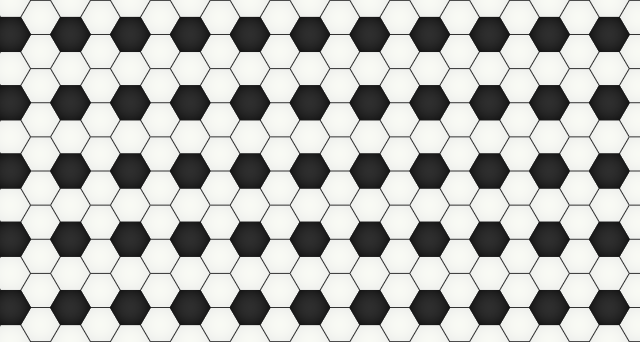
Write a WebGL 2 fragment shader that draws this pattern.

```glsl
#version 300 es
precision highp float;
// Honeycomb of flat-topped tiles with thin dark joints; every second tile of
// every second column is black. Tiles are found as the nearest point of two
// interleaved grids, then shaded with a soft glow at the centre.

#define REPEATS vec2(10.69, 5.01)   // black tiles across and down
#define FIRST_TILE vec2(0.0166, 0.5) // centre of one black tile, canvas units
#define JOINT_HALF 0.014            // half joint width, in tile heights
#define WHITE_CENTRE vec3(0.975, 0.98, 0.958)
#define WHITE_EDGE vec3(0.925, 0.93, 0.922)
#define BLACK_CENTRE vec3(0.18)
#define BLACK_EDGE vec3(0.08)
#define JOINT_COLOUR vec3(0.16)

uniform vec2 u_resolution;
out vec4 fragColour;

const float SQRT3 = 1.7320508;
const float CORNER = 0.57735; // centre to corner of a tile of height 1

// Offset from the nearest point of a rectangular grid
vec2 toNearest(vec2 p, vec2 period) {
    return p - period * round(p / period);
}

// Signed distance to the rim of a flat-topped hexagon of height 1
float hexDistance(vec2 p) {
    p = abs(p);
    return max(p.y, dot(p, vec2(0.5 * SQRT3, 0.5))) - 0.5;
}

// Share of a pixel that lies beyond an edge
float coverage(float distanceToEdge, float pixel) {
    return clamp(distanceToEdge / pixel + 0.5, 0.0, 1.0);
}

vec3 glow(vec3 centre, vec3 edge, vec2 p) {
    return mix(centre, edge, min(dot(p, p) / (CORNER * CORNER), 1.0));
}

void main() {
    // Tile space: height 1, black tiles repeat every (sqrt 3, 2)
    vec2 scale = REPEATS * vec2(SQRT3, 2.0);
    vec2 p = (gl_FragCoord.xy / u_resolution - FIRST_TILE) * scale;
    float pixel = scale.y / u_resolution.y;

    // Nearest tile of the two interleaved columns
    vec2 grid = vec2(SQRT3, 1.0);
    vec2 a = toNearest(p, grid);
    vec2 b = toNearest(p - 0.5 * grid, grid);
    vec2 tile = dot(a, a) < dot(b, b) ? a : b;
    vec3 colour = glow(WHITE_CENTRE, WHITE_EDGE, tile);

    // Joints
    float rim = -hexDistance(tile);
    float joint = coverage(rim + JOINT_HALF, pixel) - coverage(rim - JOINT_HALF, pixel);
    colour = mix(colour, JOINT_COLOUR, joint);

    // Black tiles, reaching across their joints
    vec2 black = toNearest(p, vec2(SQRT3, 2.0));
    float inside = coverage(JOINT_HALF - hexDistance(black), pixel);
    colour = mix(colour, glow(BLACK_CENTRE, BLACK_EDGE, black), inside);

    fragColour = vec4(colour, 1.0);
}
```
